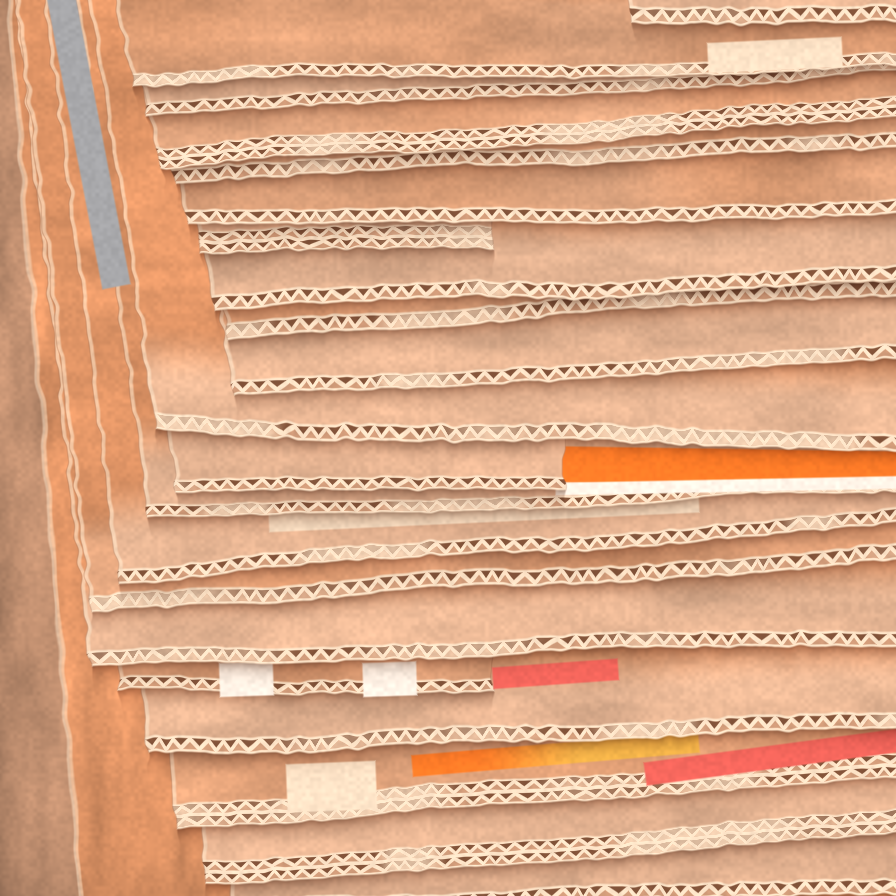
Reproduce this texture procedurally as a three.js fragment shader.

```glsl
// A leaning stack of worn corrugated cardboard with a few coloured inserts.
// Sheets are painted from bottom to top: each one has a face, a fluted front
// edge and a soft shadow; its level, tilt and corner follow short formulas.
varying vec2 vUv;

const float AA = 0.0015;
const float FLUTE_PERIOD = 0.0185;
const vec3 TAN = vec3(0.89, 0.70, 0.57);
const vec3 CREAM = vec3(0.98, 0.88, 0.77);
const vec3 DUSTY = vec3(0.74, 0.55, 0.43);
const vec3 ORANGE_BOARD = vec3(0.86, 0.57, 0.39);
const vec3 DARK = vec3(0.50, 0.32, 0.22);
const vec3 RED = vec3(0.95, 0.40, 0.36);
const vec3 ORANGE = vec3(1.0, 0.49, 0.16);
const vec3 YELLOW = vec3(0.98, 0.73, 0.30);
const vec3 WHITE = vec3(1.0, 0.95, 0.90);
const vec3 SLATE = vec3(0.64, 0.64, 0.65);

float hash(vec2 p) {
  return fract(sin(dot(p, vec2(127.1, 311.7))) * 43758.5453);
}

float noise(vec2 p) {
  vec2 c = floor(p), f = fract(p);
  f = f * f * (3.0 - 2.0 * f);
  return mix(mix(hash(c), hash(c + vec2(1.0, 0.0)), f.x),
             mix(hash(c + vec2(0.0, 1.0)), hash(c + 1.0), f.x), f.y);
}

float fbm(vec2 p) {
  return 0.55 * noise(p) + 0.3 * noise(p * 2.3) + 0.15 * noise(p * 5.1);
}

float cover(float d) { return 1.0 - smoothstep(-AA, AA, d); }

float isSheet(float i, float n) { return 1.0 - step(0.5, abs(i - n)); }

// Flat-ended band from a to b
float strip(vec2 p, vec2 a, vec2 b, float halfWidth) {
  float len = length(b - a);
  vec2 u = (b - a) / len, q = p - a;
  float across = abs(u.x * q.y - u.y * q.x) - halfWidth;
  return cover(max(across, abs(dot(q, u) - 0.5 * len) - 0.5 * len));
}

// Height of the lower front edge of sheet i
float edgeHeight(float i, float x) {
  float level = 0.015 + 0.049 * i + 0.015 * (1.0 - mod(i, 2.0));
  level -= 0.036 * smoothstep(15.0, 17.5, i) + 0.05 * (1.0 - smoothstep(2.0, 3.0, i));
  float tilt = 0.04 + 0.035 * cos(1.2 * (i - 1.4)) - 0.055 * isSheet(i, 10.0);
  float bend = 0.013 * (noise(vec2(x * 6.0, i * 7.3)) - 0.5);
  float fray = 0.004 * (noise(vec2(x * 75.0, i * 3.7)) - 0.5);
  return level + tilt * (x - 0.24) + bend + fray;
}

float cornerX(float i) {
  float x = min(0.085 + 0.032 * abs(i - 5.5), 0.27 - 0.015 * (i - 11.0));
  return x - 0.055 * isSheet(i, 10.0) + 0.57 * step(19.5, i);
}

// Fluted cross-section; v runs from 0 to 1 up the edge
vec3 flutes(float x, float v, float i) {
  float rows = 1.0 + step(0.78, hash(vec2(i, 4.0)));
  float row = floor(v * rows), r = fract(v * rows);
  float warp = 0.6 * noise(vec2(x * 30.0, i + row * 9.0));
  float wave = abs(fract(x / FLUTE_PERIOD + hash(vec2(i, row)) + warp) * 2.0 - 1.0);
  float gap = r - mix(0.2, 0.8, wave);
  vec3 c = mix(DUSTY * 1.08, DARK, smoothstep(-0.1, 0.1, gap));
  float paper = max(1.0 - smoothstep(0.12, 0.26, abs(gap)),
                    smoothstep(0.28, 0.40, abs(r - 0.5)));
  float crushed = smoothstep(0.55, 0.85, noise(vec2(x * 11.0, i * 5.1)));
  return mix(c, CREAM, max(paper, 0.7 * crushed));
}

vec3 paintSheet(vec3 under, vec2 p, float i) {
  float up = p.y - edgeHeight(i, p.x);
  float thick = 0.014 + 0.005 * hash(vec2(i, 8.0));
  thick *= 1.0 + 0.6 * step(0.78, hash(vec2(i, 4.0)));
  float rag = 0.005 * (noise(vec2(p.y * 70.0, i)) - 0.5);
  float left = cornerX(i) - mix(0.07, 0.24, i / 20.0) * up + rag - p.x;
  float cut = step(3.5, mod(i, 5.0)) * step(i, 18.0);
  float right = p.x - mix(2.0, 0.63 - 0.016 * abs(i - 9.0), cut) + rag;
  float side = max(left, right);

  float shade = cover(side) * exp(min(up, 0.0) / 0.009);
  vec3 below = mix(under, under * vec3(0.66, 0.58, 0.54), shade);

  // Flaps seen far behind the front edge turn orange
  float warm = 0.7 * step(0.65, hash(vec2(i, 2.0))) * (0.5 + 0.5 * noise(p * 6.0));
  vec3 face = mix(TAN, ORANGE_BOARD, max(warm, smoothstep(0.05, 0.12, up)));
  float mottle = fbm(vec2(p.x * 9.0, p.y * 24.0) + i * 13.0);
  face *= 0.86 + 0.26 * mottle + 0.05 * (hash(vec2(i, 6.0)) - 0.5);
  face = mix(face, CREAM, 0.6 * (1.0 - smoothstep(0.001, 0.004, abs(left + 0.002))));
  vec3 c = mix(face, flutes(p.x, clamp(up / thick, 0.0, 0.999), i), cover(up - thick));
  return mix(below, c, cover(max(side, -up)));
}

// Coloured strips and pale tabs lying on top of sheet i
vec3 paintInserts(vec3 c, vec2 p, float i) {
  c = mix(c, mix(ORANGE, YELLOW, smoothstep(0.52, 0.66, p.x)), isSheet(i, 2.0) * strip(p, vec2(0.46, 0.145), vec2(0.78, 0.172), 0.012));
  c = mix(c, RED, isSheet(i, 2.0) * strip(p, vec2(0.72, 0.136), vec2(1.02, 0.176), 0.013));
  c = mix(c, CREAM, isSheet(i, 2.0) * strip(p, vec2(0.32, 0.12), vec2(0.42, 0.124), 0.027));
  c = mix(c, RED, isSheet(i, 4.0) * strip(p, vec2(0.55, 0.243), vec2(0.69, 0.253), 0.012));
  for (int k = 0; k < 2; k++) {
    vec2 tab = vec2(0.245 + 0.16 * float(k), 0.241);
    c = mix(c, WHITE, isSheet(i, 4.0) * strip(p, tab, tab + vec2(0.06, 0.002), 0.019));
  }
  c = mix(c, CREAM, isSheet(i, 7.0) * strip(p, vec2(0.30, 0.42), vec2(0.78, 0.442), 0.014));
  c = mix(c, ORANGE, isSheet(i, 8.0) * strip(p, vec2(0.62, 0.482), vec2(1.02, 0.476), 0.02));
  c = mix(c, WHITE, isSheet(i, 8.0) * strip(p, vec2(0.62, 0.454), vec2(1.02, 0.462), 0.007));
  c = mix(c, SLATE, isSheet(i, 9.0) * strip(p, vec2(0.065, 1.02), vec2(0.13, 0.68), 0.016));
  return mix(c, CREAM, isSheet(i, 19.0) * strip(p, vec2(0.79, 0.935), vec2(0.94, 0.942), 0.017));
}

void main() {
  vec2 p = vUv;
  // Dusty ground and the nearest leaning side
  float lean = p.x - 0.085 + 0.08 * (p.y - 0.1) + 0.006 * noise(p * 40.0);
  vec3 c = mix(DUSTY, ORANGE_BOARD, cover(-lean)) * (0.78 + 0.4 * fbm(p * vec2(28.0, 9.0)));
  c = mix(c, CREAM, 0.5 * cover(abs(lean) - 0.003));
  for (int k = 0; k < 21; k++) {
    c = paintInserts(paintSheet(c, p, float(k)), p, float(k));
  }
  c *= 0.96 + 0.08 * noise(p * 230.0);
  gl_FragColor = vec4(clamp(c * 1.03, 0.0, 1.0), 1.0);
}
```
